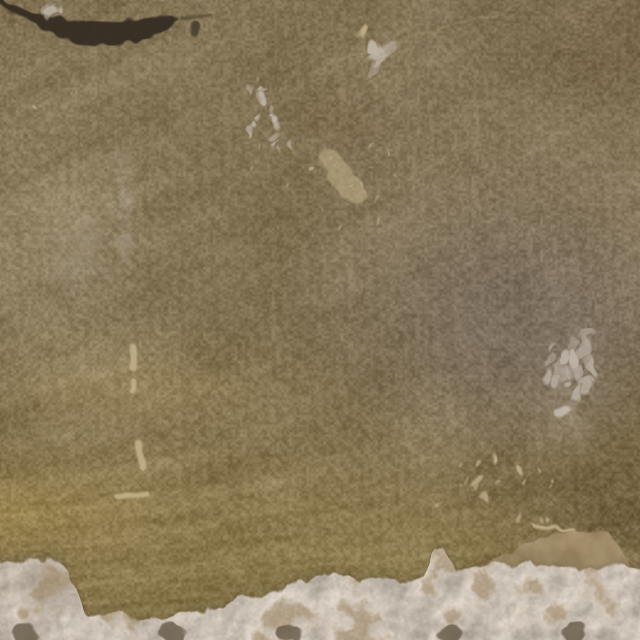
Give the GLSL for this texture, as a Shadertoy shader.

```glsl
// Weathered ochre wall: brushed, grainy paint over broken white plaster.
// Layered value noise makes the paint; distance masks and hashed clusters
// add the crack, scratches, flakes and the ragged plaster edge.

float hash(vec2 p) {
  return fract(sin(dot(p, vec2(127.1, 311.7))) * 43758.5453);
}

float noise(vec2 p) {
  vec2 i = floor(p), f = fract(p);
  f = f * f * (3. - 2. * f);
  return mix(mix(hash(i), hash(i + vec2(1, 0)), f.x),
             mix(hash(i + vec2(0, 1)), hash(i + 1.), f.x), f.y);
}

// Layered noise, centred on zero
float fbm(vec2 p) {
  float sum = -.48, amp = .5;
  for (int i = 0; i < 5; i++) {
    sum += amp * noise(p);
    p = mat2(1.6, 1.2, -1.2, 1.6) * p + 7.3;
    amp *= .5;
  }
  return sum;
}

vec2 rotate(vec2 p, float a) {
  return vec2(p.x * cos(a) + p.y * sin(a), p.y * cos(a) - p.x * sin(a));
}

// Soft elliptical patch
float glow(vec2 p, vec2 centre, vec2 radius) {
  vec2 d = (p - centre) / radius;
  return exp(-dot(d, d));
}

// Smoothed inside of a distance field
float fill(float d) {
  return 1. - smoothstep(-.003, .003, d);
}

float stroke(vec2 p, vec2 a, vec2 b, float width) {
  vec2 d = b - a;
  float t = clamp(dot(p - a, d) / dot(d, d), 0., 1.);
  return fill(length(p - a - d * t) - width);
}

// Flakes of random size, tilt and opacity around a centre
float flakes(vec2 p, vec2 centre, vec2 spread, float size, int count) {
  float cover = 0.;
  for (int i = 0; i < count; i++) {
    vec2 id = vec2(float(i), centre.x * 50.);
    vec2 offset = vec2(hash(id) + hash(id + 3.1), hash(id + 5.7) + hash(id + 9.2)) - 1.;
    vec2 q = rotate(p - centre - offset * spread, .4 + 1.6 * hash(id + 15.8));
    float r = size * mix(.4, 1.1, hash(id + 12.4));
    cover = max(cover, fill(length(q * vec2(.75, 1.5)) - r) * mix(.45, 1., hash(id + 21.6)));
  }
  return cover;
}

vec3 paint(vec2 p) {
  vec3 col = mix(vec3(.535, .465, .295), vec3(.515, .455, .335), smoothstep(.1, .55, p.y));
  col = mix(col, vec3(.49, .44, .385), .85 * glow(p, vec2(.82, .5), vec2(.24, .2)));
  col = mix(col, vec3(.48, .41, .31), .6 * glow(p, vec2(1, .95), vec2(.35, .25)));
  col = mix(col, vec3(.42, .36, .25), .7 * glow(p, vec2(1, .2), vec2(.16, .08)));
  col = mix(col, vec3(.47, .39, .28), .6 * glow(p, vec2(.53, .81), vec2(.06, .05)));
  col += .045 * glow(p, vec2(.08, .62), vec2(.15, .2));
  col += vec3(.08, .07, .03) * glow(p, vec2(0, .2), vec2(.18, .05));
  col += vec3(.04, .03, .01) * glow(p, vec2(.22, .4), vec2(.2, .05));
  // Brush marks flatten towards the bottom
  vec2 b = rotate(p, mix(.08, .42, smoothstep(.15, .6, p.y)));
  col += .07 * fbm(b * vec2(4, 42)) + .1 * fbm(p * 9.);
  col += .07 * (noise(b * vec2(7, 130)) - .5) * (1. - smoothstep(.1, .5, p.y));
  // Fine grain
  return col + .09 * noise(p * 260.) + .07 * noise(p * 150. + 31.) - .08;
}

// Height of the plaster's upper rim
float plasterRim(float x) {
  float h = .122 - .085 * smoothstep(.09, .14, x) + .06 * smoothstep(.24, .54, x);
  h += .015 * smoothstep(.62, .75, x);
  h += .035 * smoothstep(.66, .68, x) * (1. - smoothstep(.69, .715, x));
  return h + .028 * fbm(vec2(x * 32., 2));
}

vec3 plaster(vec2 p) {
  float lumps = fbm(p * 24. + 4.), relief = lumps - fbm(p * 24. + vec2(3.85, 4.2));
  vec3 col = vec3(.8, .76, .71) + .22 * lumps + .35 * relief;
  col = mix(col, vec3(.6, .55, .48), .65 * glow(p, vec2(.07, .09), vec2(.05, .04)));
  col = mix(col, vec3(.62, .54, .42), .7 * smoothstep(.06, .24, lumps));
  return col + .05 * (noise(p * 210.) - .5);
}

void mainImage(out vec4 fragColor, in vec2 fragCoord) {
  vec2 uv = fragCoord / iResolution.xy;
  vec2 warp = vec2(noise(uv * 75.), noise(uv * 75. + 40.)) - .5;
  vec2 p = uv + .01 * warp, s = uv + .003 * warp;
  vec3 white = vec3(.78, .74, .7), cream = vec3(.76, .69, .54), col = paint(uv);

  // Pale smears and the scraped patch
  float smear = .55 * glow(p, vec2(.192, .67), vec2(.014, .065));
  smear += .22 * glow(p, vec2(.12, .6), vec2(.05, .06)) + .4 * glow(p, vec2(.895, .41), vec2(.04, .07));
  col = mix(col, white, smear * smoothstep(-.18, .17, fbm(uv * 45.)));
  col = mix(col, cream, .55 * stroke(p, vec2(.515, .75), vec2(.555, .698), .017));
  col = mix(col, cream, .2 * stroke(p, vec2(.51, .9), vec2(.81, .99), .002));

  // Dark crack with loose specks
  float bend = uv.x - .165;
  float width = .017 * smoothstep(.29, .23, uv.x) * mix(.35, 1., smoothstep(.02, .12, uv.x));
  float crack = fill(abs(p.y - .948 - 1.75 * bend * bend) - width) * fill(p.x - .275);
  crack = max(crack, .7 * stroke(p, vec2(.302, .951), vec2(.304, .96), .007));
  crack = max(crack, .5 * stroke(p, vec2(.28, .972), vec2(.33, .977), .003));
  col = mix(col, vec3(.2, .17, .13), .93 * crack);

  // White flakes
  float chips = flakes(p, vec2(.081, .98), vec2(.016), .009, 5);
  chips = max(chips, flakes(p, vec2(.596, .913), vec2(.017, .02), .013, 9));
  chips = max(chips, flakes(p, vec2(.404, .858), vec2(.016, .026), .008, 8));
  chips = max(chips, flakes(p, vec2(.428, .803), vec2(.04, .034), .007, 11));
  chips = max(chips, flakes(p, vec2(.898, .425), vec2(.05, .062), .011, 24));
  chips = max(chips, stroke(p, vec2(.87, .352), vec2(.882, .36), .006));
  col = mix(col, white, .85 * chips);

  // Cream flecks and straight scratches
  float flecks = flakes(p, vec2(.8, .235), vec2(.14, .07), .006, 18);
  flecks = max(flecks, flakes(p, vec2(.5, .73), vec2(.16, .1), .004, 14));
  flecks = max(flecks, flakes(p, vec2(.565, .95), vec2(.006), .008, 3));
  flecks = max(flecks, flakes(p, vec2(.052, .833), vec2(.002), .007, 2));
  flecks = max(flecks, stroke(p, vec2(.835, .178), vec2(.895, .172), .003));
  flecks = max(flecks, stroke(s, vec2(.208, .457), vec2(.208, .426), .005));
  flecks = max(flecks, stroke(s, vec2(.208, .405), vec2(.208, .39), .004));
  flecks = max(flecks, stroke(s, vec2(.216, .308), vec2(.224, .27), .005));
  flecks = max(flecks, stroke(s, vec2(.182, .225), vec2(.23, .228), .004));
  col = mix(col, cream, .9 * flecks);

  // Tan mound, then plaster with a shaded rim and dark pits
  float mound = .1 + .07 * smoothstep(.68, .9, p.x) - .08 * smoothstep(.94, 1.01, p.x);
  col = mix(col, vec3(.65, .57, .43) + .2 * fbm(uv * 30.), .9 * fill(p.y - mound) * smoothstep(.69, .73, p.x));
  float depth = plasterRim(uv.x) - p.y;
  col *= 1. - .16 * exp(-abs(depth) * 110.);
  col = mix(col, plaster(uv), fill(-depth));
  for (float k = 0.; k < 5.; k++) {
    vec2 pit = vec2(.04 + .215 * k + .02 * sin(k * 2.4), .01);
    col = mix(col, vec3(.4, .35, .28), .8 * fill(.02 * length((p - pit) / vec2(.02, .015)) - .02));
  }
  fragColor = vec4(clamp(col, 0., 1.), 1);
}
```
